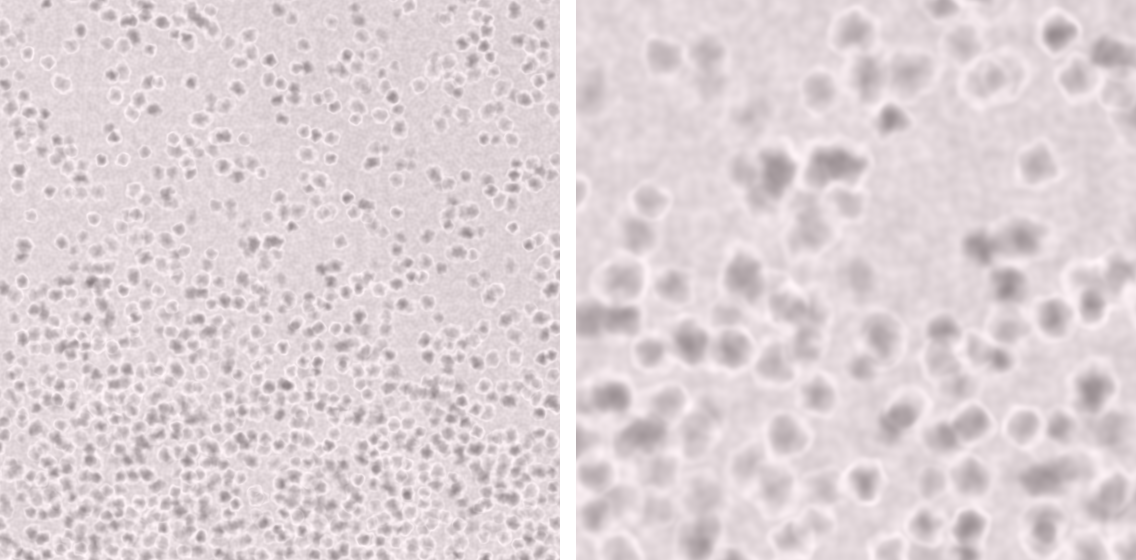
Left, the full canvas; right, a detail of the centre.
Reproduce this texture procedurally as a Shadertoy shader.

```glsl
#define BACKGROUND vec3(0.886, 0.843, 0.856)
#define CELLS 43.0
#define DOT_RADIUS 0.0081
#define SPARSE 0.34
#define DENSE 0.90
#define CLUMPING 0.4
#define FAINT_DEPTH 0.10
#define DARK_DEPTH 0.40
#define HALO_GAIN 0.115
#define WOBBLE 0.0042
#define MOTTLE 0.055
#define GRAIN 0.05

vec2 hash2(vec2 p) {
    vec3 q = fract(p.xyx * vec3(0.1031, 0.1030, 0.0973));
    q += dot(q, q.yzx + 33.33);
    return fract((q.xx + q.yz) * q.zy);
}

float gradientDot(vec2 cell, vec2 offset) {
    float angle = 6.2832 * hash2(cell + 71.0).x;
    return dot(vec2(cos(angle), sin(angle)), offset);
}

float gradientNoise(vec2 p) {
    vec2 i = floor(p), f = fract(p);
    vec2 u = f * f * f * (f * (f * 6.0 - 15.0) + 10.0);
    vec2 e = vec2(0.0, 1.0);
    float low = mix(gradientDot(i, f), gradientDot(i + e.yx, f - e.yx), u.x);
    float high = mix(gradientDot(i + e.xy, f - e.xy), gradientDot(i + 1.0, f - 1.0), u.x);
    return mix(low, high, u.y);
}

// Chance that a cell holds a dot: crowded below, sparse above
float crowding(vec2 p) {
    float settled = 1.0 - smoothstep(0.12, 0.72, p.y + 0.12 * smoothstep(0.6, 1.0, p.x));
    return mix(SPARSE, DENSE, settled) + CLUMPING * (1.0 - 0.5 * settled) * gradientNoise(p * 10.0);
}

// Summed dark cores (x) and bright diffraction rings (y)
vec2 scatterDots(vec2 p) {
    vec2 home = floor(p * CELLS);
    vec2 sum = vec2(0.0);
    for (int y = -1; y <= 1; y++) {
        for (int x = -1; x <= 1; x++) {
            vec2 cell = home + vec2(x, y);
            vec2 jitter = hash2(cell + 3.0);
            vec2 look = hash2(cell + 157.0);
            vec2 kind = hash2(cell + 311.0);
            vec2 centre = (cell + 0.5 + 0.78 * (jitter - 0.5)) / CELLS;
            float present = step(kind.x, crowding(centre));

            // Slightly elongated dot at a random angle
            float angle = 6.2832 * kind.y;
            vec2 axis = vec2(cos(angle), sin(angle));
            vec2 d = p - centre;
            float stretch = 1.0 + 0.25 * look.y * look.y;
            d = vec2(dot(d, axis) / stretch, dot(d, vec2(-axis.y, axis.x)) * sqrt(stretch));
            float q = length(d) / (DOT_RADIUS * mix(0.8, 1.15, look.y));

            float depth = mix(FAINT_DEPTH, DARK_DEPTH, look.x * look.x);
            float core = exp(-pow(q, 2.2));
            float ring = exp(-pow((q - 1.7) / 0.36, 2.0));
            float focus = mix(0.15, 1.0, fract(look.x * 7.0 + kind.y));
            sum += present * vec2(depth * core, HALO_GAIN * focus * ring);
        }
    }
    return sum;
}

void mainImage(out vec4 fragColor, in vec2 fragCoord) {
    vec2 p = fragCoord / iResolution.y;

    // Uneven outlines
    vec2 warp = vec2(gradientNoise(p * 85.0), gradientNoise(p * 85.0 + 40.0));
    vec2 dots = scatterDots(p + WOBBLE * warp);

    // Soft limits where neighbours overlap
    float dark = 0.42 * (1.0 - exp(-dots.x / 0.4));
    float light = 0.13 * (1.0 - exp(-dots.y / 0.12));
    light *= 1.0 - 0.4 * smoothstep(0.03, 0.2, dark);

    // Illumination, blurred debris and fine grain
    float tone = light - dark;
    tone -= 0.015 * smoothstep(0.7, 1.6, p.x + p.y);
    tone += 0.012 * gradientNoise(p * 4.0 + 9.0);
    tone += MOTTLE * gradientNoise(p * 60.0 + 20.0);
    tone += GRAIN * gradientNoise(p * 140.0);

    fragColor = vec4(clamp(BACKGROUND + tone, 0.0, 1.0), 1.0);
}
```
